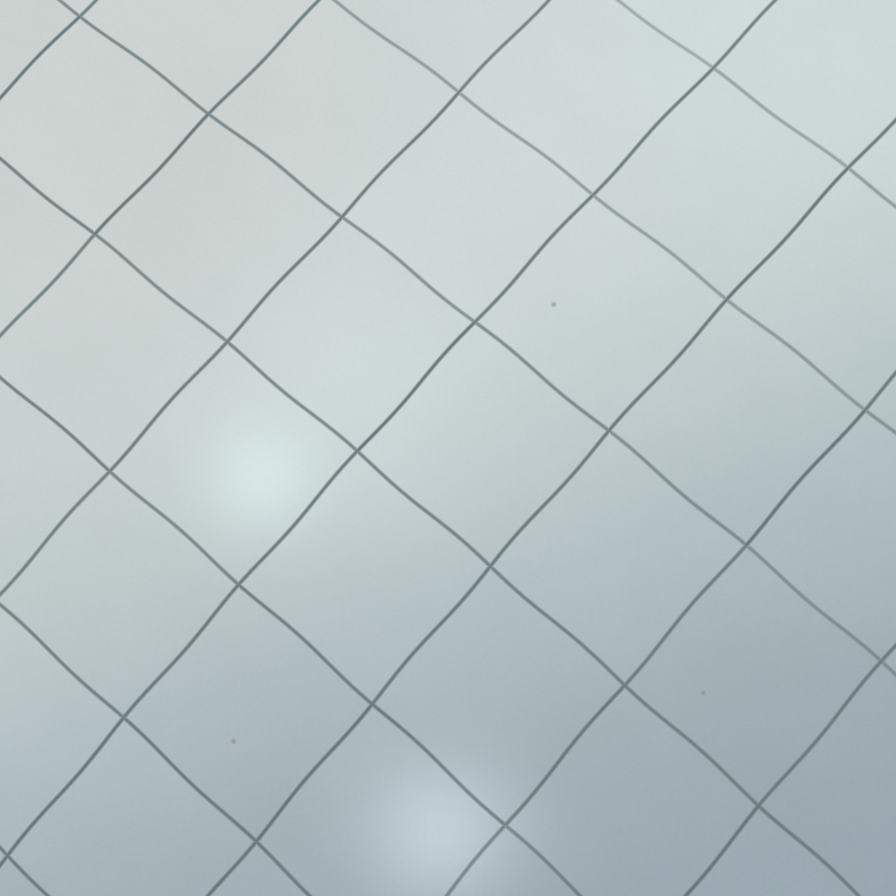
Give the GLSL for this texture, as a WebGL 1 fragment shader.

```glsl
precision highp float;
// Pale glossy floor tiles laid diagonally, seen at a slight angle, with thin grey joints.
uniform vec2 u_resolution;

#define ORIGIN vec2(0.530, 0.6406)
#define STEP_ACROSS vec2(0.1491, -0.1204)
#define STEP_DOWN vec2(-0.1315, -0.1441)
#define TILE_SIZE vec2(0.191, 0.195)
#define JOINT_HALF_WIDTH 0.0019
#define JOINT_WOBBLE 0.007
#define JOINT_COLOR vec3(0.39, 0.44, 0.45)
#define TILE_LIT vec3(0.800, 0.840, 0.835)
#define TILE_SHADE vec3(0.600, 0.660, 0.690)
#define GLOW_COLOR vec3(0.87, 0.93, 0.93)
#define SPECK_CHANCE 0.12

float hash(vec2 p) {
  return fract(sin(dot(p, vec2(127.1, 311.7))) * 4375.85);
}

vec2 hash2(vec2 p) {
  return vec2(hash(p), hash(p + 17.3));
}

// Bend of the tile grid caused by the lens and the viewing angle
vec2 gridBend(vec2 q) {
  vec3 terms = vec3(q.x * q.x, q.x * q.y, q.y * q.y);
  return vec2(dot(terms, vec3(0.0007, -0.0013, 0.0003)),
              -dot(terms, vec3(0.0021, 0.0048, 0.0012)));
}

// Canvas position to tile coordinates, by fixed-point iteration
vec2 toTileGrid(vec2 uv) {
  float det = STEP_ACROSS.x * STEP_DOWN.y - STEP_DOWN.x * STEP_ACROSS.y;
  vec2 q = vec2(0.0);
  for (int i = 0; i < 7; i++) {
    vec2 d = uv - ORIGIN - gridBend(q);
    q = vec2(d.x * STEP_DOWN.y - d.y * STEP_DOWN.x,
             d.y * STEP_ACROSS.x - d.x * STEP_ACROSS.y) / det;
  }
  return q;
}

float glow(vec2 p, vec2 center, float radius) {
  vec2 d = (p - center) / radius;
  return exp(-dot(d, d));
}

float mottle(vec2 p) {
  float sum = 0.0;
  float amplitude = 0.5;
  for (int i = 0; i < 4; i++) {
    p = mat2(0.8, 0.6, -0.6, 0.8) * p * 1.9 + 1.7;
    sum += amplitude * sin(p.x + 1.3 * sin(p.y)) * sin(p.y + 0.7);
    amplitude *= 0.6;
  }
  return sum;
}

void main() {
  vec2 uv = gl_FragCoord.xy / u_resolution;
  float pixel = 1.0 / min(u_resolution.x, u_resolution.y);

  vec2 grid = toTileGrid(uv);
  grid += JOINT_WOBBLE * sin(grid.yx * 7.0 + floor(grid + 0.5) * 2.4);
  vec2 tile = floor(grid);
  vec2 inTile = grid - tile;

  // Floor light: bright far side falling off to a cool near corner
  float light = smoothstep(-0.15, 0.8, uv.y - 0.35 * (uv.x - 0.5));
  vec3 color = mix(TILE_SHADE, TILE_LIT, light);
  color -= vec3(0.0, 0.018, 0.02) * glow(uv, vec2(0.15, 0.88), 0.35);
  color += vec3(0.012, 0.02, 0.018) * glow(uv, vec2(0.9, 1.0), 0.4);

  // Per-tile tone and faint mottling
  color += 0.014 * (hash(tile + 3.1) - 0.5) + 0.006 * mottle(uv * 9.0);

  // Lamp reflections, shifted slightly by the tilt of each tile
  vec2 mirrored = uv + 0.025 * (hash2(tile + 5.0) - 0.5);
  float sheen = 0.35 * glow(mirrored, vec2(0.40, 0.57), 0.16);
  float hotspot = 0.65 * glow(mirrored, vec2(0.285, 0.46), 0.065);
  float nearSpot = 0.6 * glow(mirrored, vec2(0.50, 0.06), 0.085);
  color = mix(color, GLOW_COLOR, clamp(sheen + hotspot, 0.0, 0.9));
  color = mix(color, GLOW_COLOR - vec3(0.03, 0.03, 0.0), nearSpot);

  // Rare dirt specks
  vec2 speckOffset = (inTile - 0.2 - 0.6 * hash2(tile + 9.0)) * TILE_SIZE;
  float speck = 1.0 - smoothstep(0.001, 0.003 + pixel, length(speckOffset));
  speck *= step(hash(tile + 21.0), SPECK_CHANCE);
  color = mix(color, vec3(0.55, 0.55, 0.56), 0.6 * speck);

  // Joints: x holds the rising lines, y the paler falling lines
  vec2 nearest = floor(grid + 0.5);
  vec2 distanceToJoint = abs(grid - nearest) * TILE_SIZE;
  float soft = 0.0009 + 0.6 * pixel;
  vec2 joint = 1.0 - smoothstep(vec2(JOINT_HALF_WIDTH - soft),
                                vec2(JOINT_HALF_WIDTH + soft), distanceToJoint);
  float farFade = smoothstep(0.7, 1.7, uv.x + uv.y);
  vec2 strength = vec2(0.92, 0.85 - 0.3 * farFade);
  strength -= 0.12 * vec2(hash(vec2(nearest.x, tile.y)), hash(vec2(tile.x, nearest.y)));
  strength *= 1.0 - 0.3 * nearSpot;
  joint *= strength;
  color = mix(color, JOINT_COLOR, max(joint.x, joint.y));

  // Fine grain
  color += 0.008 * (hash(floor(uv * 400.0)) - 0.5);
  gl_FragColor = vec4(color, 1.0);
}
```
